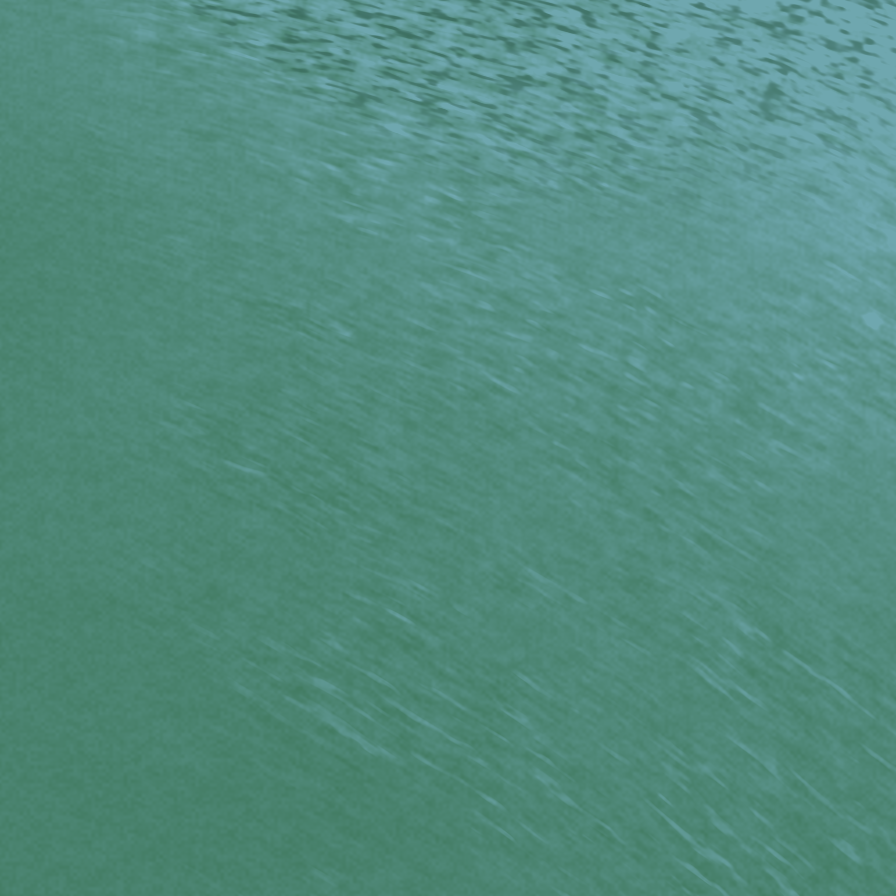
Reproduce this texture procedurally as a Shadertoy shader.

```glsl
// Calm green lake water seen at a slant, turning pale blue towards the far right.
// Stretched value noise along bent wave lines makes the ripples; broad noise
// gathers them into patches, and the far water gets dark flecks.

float hash(vec2 p) {
    return fract(sin(dot(p, vec2(127.1, 311.7))) * 43758.5453);
}

float noise(vec2 p) {
    vec2 i = floor(p), f = fract(p);
    f = f * f * (3.0 - 2.0 * f);
    return mix(mix(hash(i), hash(i + vec2(1, 0)), f.x),
               mix(hash(i + vec2(0, 1)), hash(i + vec2(1, 1)), f.x), f.y);
}

float fbm(vec2 p) {
    float sum = 0.0, amp = 0.5;
    for (int i = 0; i < 4; i++) {
        sum += amp * noise(p);
        p = mat2(1.6, 1.2, -1.2, 1.6) * p + 7.3;
        amp *= 0.5;
    }
    return sum / 0.9375;
}

// Wave coordinates: x runs along the crests, y across them.
// Crests tilt more and lie further apart near the viewer.
vec2 waveSpace(vec2 p) {
    float across = p.y + p.x * mix(0.58, 0.2, p.y);
    across += 0.2 * across * across + 0.008 * (noise(p * 13.0) - 0.5);
    return vec2(p.x - 0.3 * p.y, across);
}

void mainImage(out vec4 fragColor, in vec2 fragCoord) {
    vec2 p = fragCoord / iResolution.xy;
    vec2 w = waveSpace(p);

    // Broad tone: 0 is deep green, 1 is reflected sky
    float tone = -0.01 + 0.13 * p.x + 0.36 * p.y * p.y + 0.74 * p.x * p.y;
    tone += 0.26 * (fbm(p * vec2(3.0, 4.0) + 2.0) - 0.5);

    // Far rippled water begins at a slanted edge; the left bank stays smooth
    float edge = p.y - 1.09 + 0.6 * p.x + 0.04 * (fbm(p * 9.0) - 0.5);
    float far = smoothstep(-0.02, 0.05, edge) * smoothstep(0.68, 1.0, p.y);
    float open = smoothstep(0.12, 0.45, p.x + 0.15 * p.y);
    float patches = smoothstep(0.25, 0.6, fbm(w * vec2(5.0, 9.0) + 11.0));
    float strength = open * (0.35 + 0.65 * patches);

    // Ripples in two sizes
    float ripple = 0.5 * noise(w * vec2(30.0, 125.0))
                 + 0.5 * noise(w * vec2(60.0, 215.0) + 31.0) - 0.5;
    tone += ripple * mix(0.13, 0.85, strength) * (0.45 + 0.75 * p.y);

    // Thin bright crests: long ones near the viewer, short ones further off
    float longCrest = noise(w * vec2(14.0, 125.0) + 53.0);
    float shortCrest = noise(w * vec2(32.0, 135.0) + 91.0);
    float crest = mix(longCrest, shortCrest, smoothstep(0.25, 0.6, p.y));
    crest *= 0.5 + 0.5 * noise(w * vec2(55.0, 200.0));
    tone += 0.5 * smoothstep(0.47, 0.8, crest) * open * patches;

    // Choppy far water: pale faces and thin dark flecks
    float chop = 0.55 * noise(w * vec2(52.0, 170.0) + 17.0)
               + 0.45 * noise(w * vec2(95.0, 270.0) + 71.0);
    tone += far * (0.9 * (chop - 0.5) + 0.06);
    float fleck = far * (1.0 - smoothstep(0.18, 0.5, chop));
    fleck *= mix(1.0, 0.75, p.x);

    // Fine surface grain
    tone += 0.2 * (noise(p * 250.0) - 0.5) + 0.12 * (noise(p * vec2(90.0, 140.0)) - 0.5);

    vec3 deepGreen = vec3(0.28, 0.505, 0.42);
    vec3 skyBlue = vec3(0.415, 0.635, 0.65);
    vec3 fleckGreen = vec3(0.22, 0.41, 0.36);
    vec3 color = mix(deepGreen, skyBlue, clamp(tone, -0.15, 1.15));
    color = mix(color, fleckGreen, 0.85 * fleck);
    fragColor = vec4(color, 1.0);
}
```
